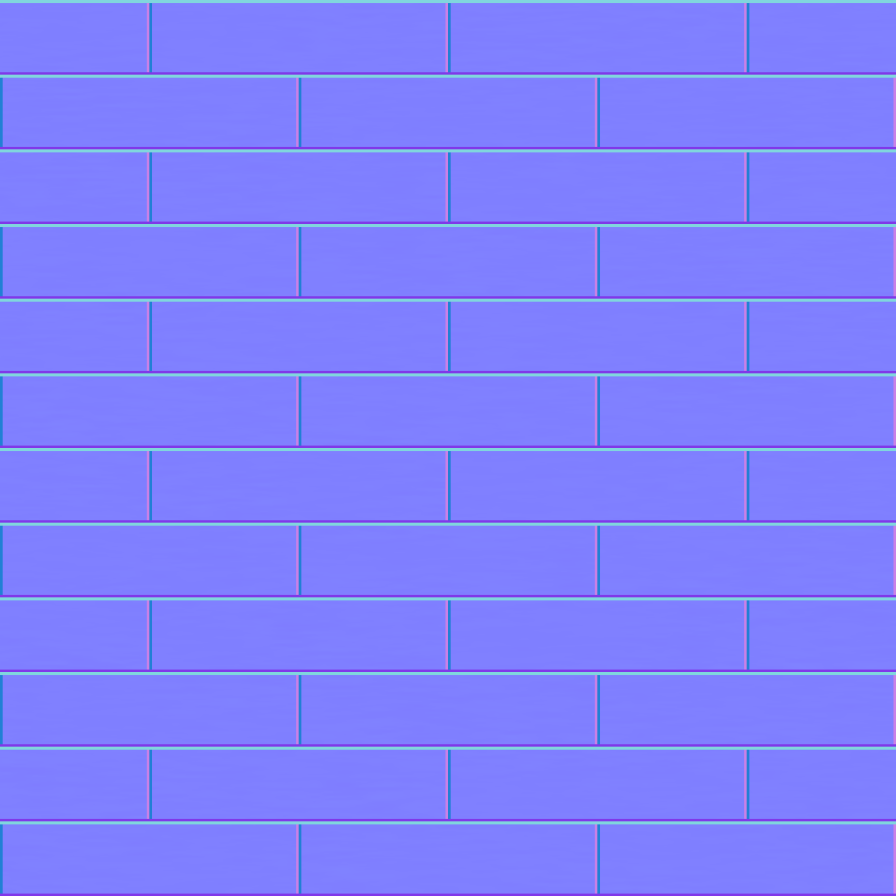
Give the GLSL for this texture map, as a WebGL 1 fragment shader.

```glsl
precision highp float;

uniform vec2 u_resolution;

#define COLUMNS 3.0
#define ROWS 12.0
#define ROW_SHIFT 0.5
// Bevel widths as fractions of the canvas: left, right, bottom, top
#define BEVEL_WIDTH vec4(0.0030, 0.0028, 0.0027, 0.0034)
// Slope of the normal on each bevel, in the same order
#define BEVEL_SLOPE vec4(-0.74, 0.58, -0.56, 0.68)
#define GRAIN_SCALE vec2(26.0, 230.0)
#define GRAIN_WAVE 0.004
#define GRAIN_SLOPE 0.055

float hash(vec2 p) {
  return fract(sin(dot(p, vec2(127.1, 311.7))) * 43758.5453);
}

float noise(vec2 p) {
  vec2 cell = floor(p);
  vec2 f = fract(p);
  f = f * f * (3.0 - 2.0 * f);
  float low = mix(hash(cell), hash(cell + vec2(1.0, 0.0)), f.x);
  float high = mix(hash(cell + vec2(0.0, 1.0)), hash(cell + vec2(1.0, 1.0)), f.x);
  return mix(low, high, f.y);
}

// Share of a pixel centred at x that lies between lo and hi
float band(float lo, float hi, float x, float pixel) {
  float overlap = min(hi, x + 0.5 * pixel) - max(lo, x - 0.5 * pixel);
  return clamp(overlap / pixel, 0.0, 1.0);
}

// Signed distance to the nearest seam, in canvas units
float seamDistance(float x, float count) {
  return (fract(x + 0.5) - 0.5) / count;
}

// Faint stretched fibres, different on every plank
vec2 grainTilt(vec2 uv, vec2 plank) {
  vec2 offset = 40.0 * vec2(hash(plank), hash(plank + 7.3));
  float wave = noise(uv * vec2(9.0, 24.0) + offset) - 0.5;
  vec2 p = (uv + vec2(0.0, wave * GRAIN_WAVE)) * GRAIN_SCALE + offset;
  float coarse = noise(p) - 0.5;
  float fine = noise(p * vec2(2.3, 1.7) + 19.0) - 0.5;
  float patches = mix(0.35, 1.0, noise(uv * vec2(10.0, 36.0) + offset.yx));
  float fibre = (0.6 * coarse + 0.4 * fine) * patches;
  return GRAIN_SLOPE * fibre * vec2(0.25, 1.0);
}

void main() {
  vec2 uv = gl_FragCoord.xy / u_resolution;
  vec2 pixel = 1.0 / u_resolution;

  // Running bond: every second row is shifted
  vec2 grid = uv * vec2(COLUMNS, ROWS);
  float row = floor(grid.y);
  grid.x += ROW_SHIFT * mod(row, 2.0);
  vec2 plank = vec2(mod(floor(grid.x), COLUMNS), row);

  // Bevels on both sides of each seam
  float sx = seamDistance(grid.x, COLUMNS);
  float sy = seamDistance(grid.y, ROWS);
  vec4 width = BEVEL_WIDTH;
  vec4 cover = vec4(
    band(0.0, width.x, sx, pixel.x),
    band(-width.y, 0.0, sx, pixel.x),
    band(0.0, width.z, sy, pixel.y),
    band(-width.w, 0.0, sy, pixel.y));

  // Long edges run unbroken across the short ones
  float longEdge = clamp(cover.z + cover.w, 0.0, 1.0);
  cover.xy *= 1.0 - longEdge;
  float face = 1.0 - clamp(dot(cover, vec4(1.0)), 0.0, 1.0);

  // Blend the normals of face and bevels by coverage
  vec4 slope = BEVEL_SLOPE;
  vec4 rise = sqrt(1.0 - slope * slope);
  vec2 tilt = grainTilt(uv, plank);
  vec3 normal = face * vec3(tilt, sqrt(1.0 - dot(tilt, tilt)));
  normal.x += dot(cover.xy, slope.xy);
  normal.y += dot(cover.zw, slope.zw);
  normal.z += dot(cover, rise);

  gl_FragColor = vec4(0.5 + 0.5 * normal, 1.0);
}
```
